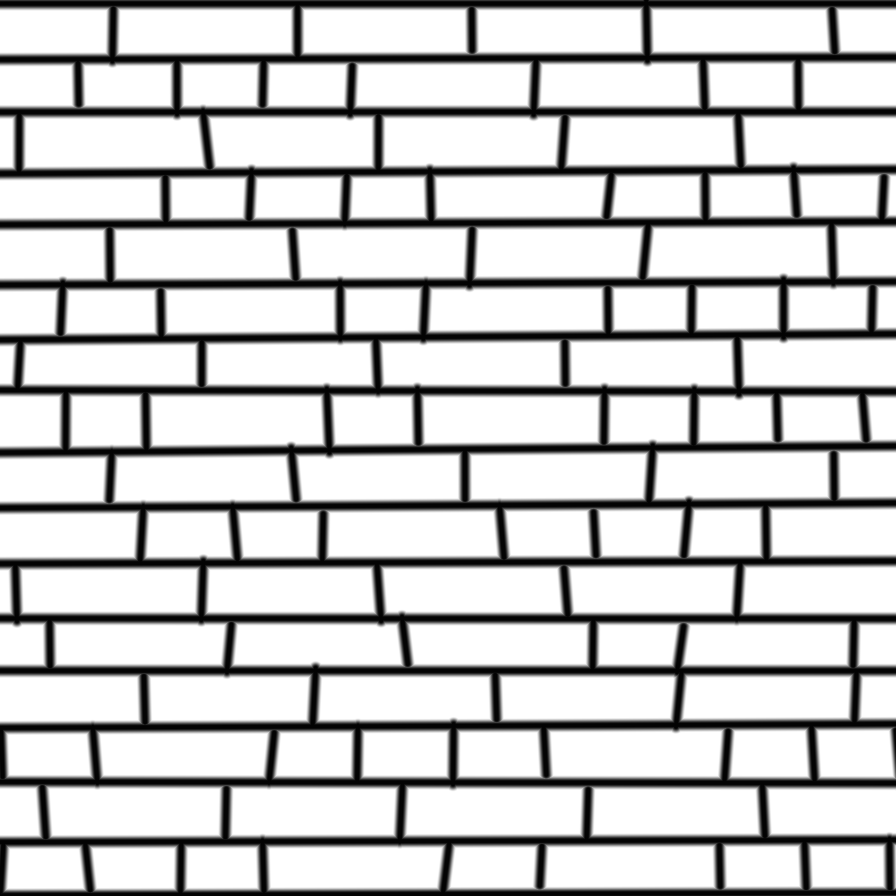
Give the GLSL for this pattern, as a three.js fragment shader.

```glsl
varying vec2 vUv;

const float COURSES = 16.0;
const float BRICK_WIDTH = 0.2;
const float LINE_RADIUS = 0.005;
const float EDGE_SOFTNESS = 0.0037;
const vec3 PAPER = vec3(1.0);
const vec3 INK = vec3(0.01);

float hash(vec2 p) {
  vec3 q = fract(vec3(p.xyx) * 0.1031);
  q += dot(q, q.yzx + 33.33);
  return fract((q.x + q.y) * q.z);
}

// Random value from -1 to 1; the salt separates independent uses
float jitter(vec2 cell, float salt) {
  return 2.0 * hash(cell + salt * vec2(17.3, 41.7)) - 1.0;
}

float segmentDistance(vec2 p, vec2 a, vec2 b) {
  vec2 along = b - a;
  float t = clamp(dot(p - a, along) / dot(along, along), 0.0, 1.0);
  return length(p - a - along * t);
}

// Straight, slightly tilted line between two courses
float bedHeight(float bed, float x) {
  float left = -0.002 + 0.005 * jitter(vec2(bed, 5.0), 1.0);
  float right = 0.001 + 0.004 * jitter(vec2(bed, 5.0), 2.0);
  return clamp(bed / COURSES + mix(left, right, x), 0.0, 0.996);
}

// Even courses hold half bricks, odd courses whole bricks
float jointSpacing(float course) {
  return BRICK_WIDTH * mix(0.5, 1.0, mod(course, 2.0));
}

float jointOffset(float course) {
  float lowest = step(course, 3.5);
  float halves = 0.04 + 0.0037 * course + 0.06 * lowest;
  float wholes = 0.025 + 0.1 * step(2.0, mod(course, 4.0)) + 0.028 * lowest;
  return mix(halves, wholes, mod(course, 2.0));
}

// Some half bricks merge in pairs, never two missing joints in a row
bool isMissing(vec2 cell, float chance) {
  bool halves = mod(cell.y, 2.0) < 0.5;
  return halves && hash(cell) < chance && hash(cell - vec2(1.0, 0.0)) >= chance;
}

// Leaning upright stroke with loose ends
float jointDistance(vec2 p, float course) {
  float spacing = jointSpacing(course);
  float offset = jointOffset(course);
  float slot = floor((p.x - offset) / spacing + 0.5);
  vec2 cell = vec2(slot + 20.0, course + 20.0);
  if (isMissing(cell, 0.45)) return 1.0;

  float x = offset + slot * spacing + 0.006 * jitter(cell, 3.0);
  vec2 foot = vec2(x + 0.004 * jitter(cell, 4.0), bedHeight(course, x));
  vec2 head = vec2(x + 0.004 * jitter(cell, 5.0), bedHeight(course + 1.0, x));
  foot.y += 0.003 + 0.006 * jitter(cell, 6.0);
  head.y -= 0.003 + 0.006 * jitter(cell, 7.0);
  return segmentDistance(p, foot, head);
}

float wallDistance(vec2 p) {
  float bed = floor(p.y * COURSES + 0.5);
  float nearest = abs(p.y - bedHeight(bed, p.x));

  // Neighbouring courses may overshoot into this one
  float course = floor(p.y * COURSES);
  for (int i = -1; i <= 1; i++) {
    float row = clamp(course + float(i), 0.0, COURSES - 1.0);
    nearest = min(nearest, jointDistance(p, row));
  }
  return nearest;
}

void main() {
  float edge = wallDistance(vUv) - LINE_RADIUS;
  float paper = smoothstep(-EDGE_SOFTNESS, EDGE_SOFTNESS, edge);
  gl_FragColor = vec4(mix(INK, PAPER, paper), 1.0);
}
```
